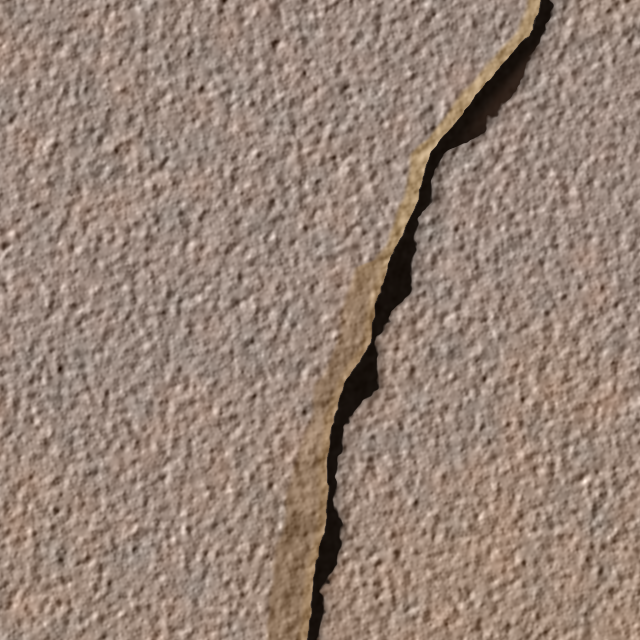
A WebGL 2 fragment shader for this texture:

```glsl
#version 300 es
precision highp float;
// Rough sandstone wall split by a dark, jagged diagonal crack with a tan broken lip.

uniform vec2 u_resolution;
out vec4 fragColor;

vec3 hash3(vec2 cell) {
    vec3 q = vec3(dot(cell, vec2(127.1, 311.7)),
                  dot(cell, vec2(269.5, 183.3)),
                  dot(cell, vec2(419.2, 371.9)));
    return fract(sin(q) * 43758.55);
}

// Cellular noise: one soft bump or pit scattered in each cell
float grains(vec2 p) {
    vec2 cell = floor(p);
    float height = 0.0;
    for (int j = -1; j <= 1; j++) {
        for (int i = -1; i <= 1; i++) {
            vec2 neighbour = cell + vec2(i, j);
            vec3 rnd = hash3(neighbour);
            vec2 d = p - neighbour - rnd.xy;
            height += (2.0 * rnd.z - 1.0) * exp(-4.0 * dot(d, d));
        }
    }
    return height;
}

// Slope of the grains as lit from the upper left
float relief(vec2 p) {
    return grains(p + vec2(0.4, -0.2)) - grains(p);
}

float lobe(float y, float centre, float size) {
    float t = (y - centre) / size;
    return exp(-t * t);
}

// Horizontal position of the crack's left edge at height y
float crackLeft(float y) {
    const vec2 bends[16] = vec2[16](
        vec2(0.480, 0.0), vec2(0.493, 0.115), vec2(0.509, 0.18), vec2(0.513, 0.232),
        vec2(0.509, 0.271), vec2(0.522, 0.349), vec2(0.540, 0.401), vec2(0.581, 0.464),
        vec2(0.585, 0.518), vec2(0.612, 0.596), vec2(0.654, 0.688), vec2(0.669, 0.759),
        vec2(0.710, 0.807), vec2(0.771, 0.883), vec2(0.833, 0.954), vec2(0.846, 1.0));
    float x = bends[0].x;
    for (int i = 0; i < 15; i++) {
        vec2 span = bends[i + 1] - bends[i];
        x += span.x * clamp((y - bends[i].y) / span.y, 0.0, 1.0);
    }
    return x;
}

float crackWidth(float y) {
    return 0.018 + 0.016 * lobe(y, 0.145, 0.035) - 0.009 * lobe(y, 0.23, 0.03)
         + 0.031 * lobe(y, 0.395, 0.035) - 0.010 * lobe(y, 0.468, 0.014)
         + 0.030 * lobe(y, 0.55, 0.045) + 0.036 * lobe(y, 0.795, 0.026)
         + 0.038 * lobe(y, 0.865, 0.05);
}

float lipWidth(float y) {
    return 0.023 + 0.027 * (1.0 - smoothstep(0.580, 0.597, y))
         - 0.014 * lobe(y, 0.35, 0.05) + 0.014 * (1.0 - smoothstep(0.2, 0.3, y));
}

void main() {
    vec2 uv = gl_FragCoord.xy / u_resolution;

    // Wall: broad stains under two sizes of lit grain
    float stain = grains(uv * 5.0 + 3.0);
    float blotch = grains(uv * 22.0 + 7.0);
    float warmth = smoothstep(0.55, 0.0, uv.y) * (0.5 + 0.4 * uv.x) + 0.35 * stain + 0.2 * blotch;
    vec3 stone = mix(vec3(0.605, 0.535, 0.495), vec3(0.635, 0.535, 0.460), clamp(warmth, 0.0, 1.0));
    stone += vec3(0.025, 0.010, 0.006) * blotch;
    float shade = 0.23 * relief(uv * 84.0) + 0.11 * relief(uv * 165.0 + 31.0)
                + 0.035 * grains(uv * 70.0 + 11.0);
    shade *= shade < 0.0 ? 1.25 : 1.0;

    // Jagged offsets shared by the broken edges
    float coarse = grains(uv * 38.0 + 19.0);
    float fine = grains(uv * 110.0 + 5.0);
    float left = crackLeft(uv.y) + 0.003 * coarse + 0.002 * fine;
    float right = crackLeft(uv.y) + crackWidth(uv.y) + 0.008 * coarse + 0.004 * fine;

    // Lip: pale along the crack, browner where it spreads lower down
    float fromLip = left - uv.x;
    float lipEdge = lipWidth(uv.y) + 0.009 * coarse + 0.003 * fine;
    float lower = 1.0 - smoothstep(0.5, 0.66, uv.y);
    float lip = (1.0 - smoothstep(-0.006, 0.006, fromLip - lipEdge)) * step(0.0, fromLip);
    vec3 brown = vec3(0.54, 0.435, 0.335) + 0.07 * blotch;
    vec3 tan_ = mix(vec3(0.69, 0.58, 0.43), vec3(0.62, 0.50, 0.36), lower);
    vec3 lipColour = mix(tan_, brown, lower * smoothstep(0.006, 0.020, fromLip));
    stone = mix(stone, lipColour, lip * mix(0.9, 0.8, lower));
    stone += shade * mix(1.0, 0.65, lip);

    // Soft shadow spilling onto the right slab
    float spill = uv.x - right;
    stone *= 1.0 - 0.35 * exp(-max(spill, 0.0) / 0.007) * step(left, uv.x);

    // Crack: nearly black, with brown showing in the wide upper shadow
    float inside = min(uv.x - left, right - uv.x);
    float depth = smoothstep(-0.0018, 0.0022, inside);
    float upperGlow = smoothstep(0.74, 0.84, uv.y) * smoothstep(0.015, 0.045, uv.x - left);
    vec3 dark = mix(vec3(0.085, 0.060, 0.042), vec3(0.19, 0.135, 0.105), upperGlow);
    dark += 0.05 * shade + 0.015 * fine;
    fragColor = vec4(clamp(mix(stone, dark, depth), 0.0, 1.0), 1.0);
}
```
